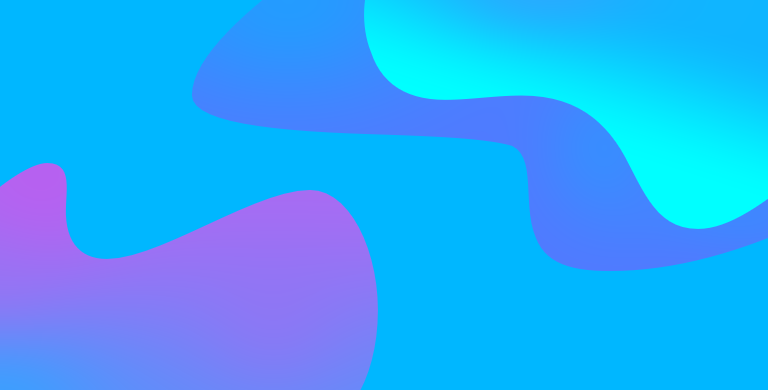
A Shadertoy shader for this background:

```glsl
const int CURVES = 6;
const int STEPS = 14;

vec2 bezier(vec2 a, vec2 b, vec2 c, vec2 d, float t) {
    float s = 1.0 - t;
    return s * s * s * a + 3.0 * s * t * (s * b + t * c) + t * t * t * d;
}

// Coverage of the region bounded by a chain of cubic curves with ends off canvas.
// Parity is counted along a horizontal ray: side = 1 casts right, -1 casts left.
float blob(vec2 p, vec2 knots[19], float side) {
    float nearest = 1e3;
    bool inside = false;
    vec2 a = knots[0];
    for (int i = 0; i < CURVES; i++) {
        for (int j = 1; j <= STEPS; j++) {
            int k = 3 * i;
            vec2 b = bezier(knots[k], knots[k + 1], knots[k + 2], knots[k + 3],
                            float(j) / float(STEPS));
            vec2 edge = b - a, offset = p - a;
            vec2 gap = offset - edge * clamp(dot(offset, edge) / dot(edge, edge), 0.0, 1.0);
            nearest = min(nearest, dot(gap, gap));
            if ((a.y > p.y) != (b.y > p.y)) {
                float crossing = edge.x * offset.y / edge.y - offset.x;
                if (crossing * side > 0.0) inside = !inside;
            }
            a = b;
        }
    }
    float dist = sqrt(nearest) * (inside ? 1.0 : -1.0);
    return clamp(0.5 + dist * iResolution.y, 0.0, 1.0);
}

float glow(vec2 p, vec2 center, vec2 radius) {
    vec2 q = (p - center) / radius;
    return exp(-dot(q, q));
}

// Violet hill: blue at the foot, magenta along the crest
vec3 violetShade(vec2 p) {
    vec3 color = mix(vec3(0.38, 0.55, 0.98), vec3(0.66, 0.42, 0.95),
                     smoothstep(-0.12, 0.56, p.y));
    color = mix(color, vec3(0.73, 0.37, 0.94), 0.8 * glow(p, vec2(0.1, 0.55), vec2(0.22)));
    color = mix(color, vec3(0.60, 0.44, 0.95), 0.5 * glow(p, vec2(0.7, 0.18), vec2(0.2)));
    color = mix(color, vec3(0.62, 0.44, 0.95), 0.5 * glow(p, vec2(0.0, 0.25), vec2(0.15)));
    return mix(color, vec3(0.22, 0.63, 1.0), 0.9 * glow(p, vec2(0.0, -0.03), vec2(0.28, 0.17)));
}

// Indigo ribbon: lighter toward the top and the inner bend
vec3 indigoShade(vec2 p) {
    vec3 color = vec3(0.32, 0.475, 1.0);
    color = mix(color, vec3(0.14, 0.61, 1.0), glow(p, vec2(0.74, 1.0), vec2(0.42, 0.27)));
    color = mix(color, vec3(0.20, 0.57, 1.0), 0.8 * glow(p, vec2(1.55, 0.62), vec2(0.17, 0.2)));
    return mix(color, vec3(0.22, 0.55, 1.0), 0.7 * glow(p, vec2(1.9, 0.45), vec2(0.25, 0.1)));
}

// Cyan wave: azure fades in toward the upper right
vec3 cyanShade(vec2 p) {
    float height = p.y + 0.32 * (p.x - 1.38);
    vec3 color = mix(vec3(0.0, 1.0, 1.0), vec3(0.06, 0.71, 1.0), smoothstep(0.66, 1.08, height));
    return mix(color, vec3(0.18, 0.66, 1.0), 0.8 * glow(p, vec2(1.39, 1.03), vec2(0.25, 0.12)));
}

void mainImage(out vec4 fragColor, in vec2 fragCoord) {
    vec2 p = fragCoord / iResolution.y;
    p.x *= 1.9692 * iResolution.y / iResolution.x;

    vec2 hill[19] = vec2[19](
        vec2(-0.026, 0.5), vec2(0.026, 0.544), vec2(0.085, 0.582), vec2(0.121, 0.582),
        vec2(0.19, 0.582), vec2(0.167, 0.508), vec2(0.169, 0.449),
        vec2(0.172, 0.374), vec2(0.21, 0.336), vec2(0.274, 0.336),
        vec2(0.41, 0.336), vec2(0.654, 0.513), vec2(0.795, 0.513),
        vec2(0.897, 0.513), vec2(0.969, 0.359), vec2(0.969, 0.205),
        vec2(0.969, 0.038), vec2(0.897, -0.077), vec2(0.821, -0.103));
    vec2 ribbon[19] = vec2[19](
        vec2(0.731, 1.046), vec2(0.603, 0.949), vec2(0.492, 0.841), vec2(0.492, 0.756),
        vec2(0.492, 0.687), vec2(0.692, 0.664), vec2(0.949, 0.656),
        vec2(1.103, 0.651), vec2(1.244, 0.646), vec2(1.313, 0.626),
        vec2(1.377, 0.595), vec2(1.338, 0.474), vec2(1.374, 0.39),
        vec2(1.4, 0.323), vec2(1.467, 0.305), vec2(1.564, 0.305),
        vec2(1.705, 0.305), vec2(1.859, 0.341), vec2(2.026, 0.413));
    vec2 wave[19] = vec2[19](
        vec2(0.949, 1.051), vec2(0.928, 1.0), vec2(0.928, 0.923), vec2(0.951, 0.867),
        vec2(0.979, 0.782), vec2(1.046, 0.744), vec2(1.141, 0.744),
        vec2(1.205, 0.744), vec2(1.269, 0.755), vec2(1.338, 0.755),
        vec2(1.474, 0.755), vec2(1.551, 0.692), vec2(1.603, 0.597),
        vec2(1.654, 0.5), vec2(1.687, 0.413), vec2(1.79, 0.413),
        vec2(1.859, 0.413), vec2(1.936, 0.462), vec2(2.026, 0.533));

    // Layers from back to front
    vec3 color = vec3(0.0, 0.718, 1.0);
    color = mix(color, violetShade(p), blob(p, hill, 1.0));
    color = mix(color, indigoShade(p), blob(p, ribbon, -1.0));
    color = mix(color, cyanShade(p), blob(p, wave, -1.0));
    fragColor = vec4(color, 1.0);
}
```
